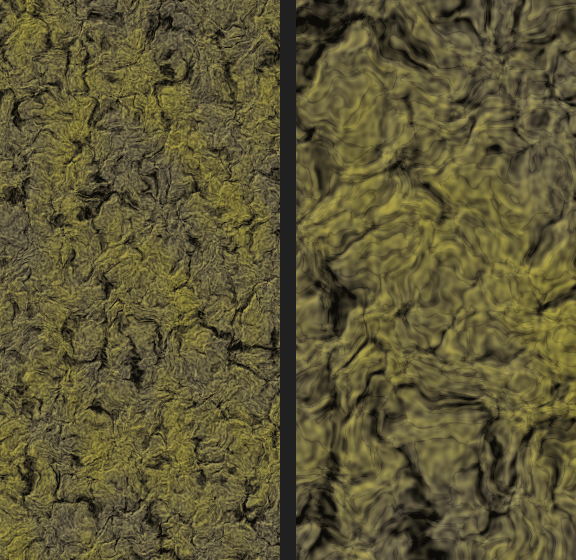
Left: the whole. Right: its middle third, enlarged.
Reproduce this texture procedurally as a WebGL 2 fragment shader.

```glsl
#version 300 es
precision highp float;
precision highp int;
// Rough tree bark crusted with yellow-green lichen. Bent Voronoi borders open
// ragged cracks between plates and chips; a sloped height field lights them, and
// gradient noise adds flecks, grain and lichen. A tone ramp gives the colour.

uniform vec2 u_resolution;
out vec4 fragColor;

// Lengths are in canvas widths, frequencies in cells per canvas width.
const vec2  PLATE_CELLS = vec2(8.5, 6.0);
const vec2  CHIP_CELLS  = vec2(17.0, 14.0);
const vec2  FLECK_CELLS = vec2(30.0, 40.0);
const vec2  FIBRE_CELLS = vec2(54.0, 80.0);
const vec2  GRAIN_CELLS = vec2(118.0, 108.0);
const vec2  LICHEN_CELLS = vec2(5.0, 3.2);
const float BROAD_BEND  = 0.065;
const float TIGHT_BEND  = 0.013;
const vec2  LIGHT_STEP  = vec2(-0.0025, 0.004);
const float BASE_TONE   = 0.435;
const float CRACK_DEPTH = 0.31;
const float LIGHT_GAIN  = 0.60;
const float FLECK_DEPTH = 0.09;
const float FIBRE_GAIN  = 0.15;
const float GRAIN_GAIN  = 0.19;
const float LICHEN_GAIN = 0.11;
const float LICHEN_TINT = 0.42;

// Tone ramp from crack to bright crust; the red channel is the tone itself.
const vec3 RAMP[7] = vec3[7](
    vec3(0.05, 0.045, 0.03), vec3(0.12, 0.11, 0.07), vec3(0.24, 0.22, 0.15),
    vec3(0.34, 0.31, 0.20), vec3(0.42, 0.39, 0.24), vec3(0.50, 0.47, 0.28),
    vec3(0.66, 0.61, 0.33));

const uint HASH_MUL = 1664525u;
const uint HASH_ADD = 1013904223u;

vec2 hash2(vec2 cell) {
    uvec2 v = uvec2(ivec2(cell)) * HASH_MUL + HASH_ADD;
    v.x += v.y * HASH_MUL;
    v.y += v.x * HASH_MUL;
    v ^= v >> 16u;
    v.x += v.y * HASH_MUL;
    v.y += v.x * HASH_MUL;
    v ^= v >> 16u;
    return vec2(v & 65535u) / 65535.0;
}

float cornerSlope(vec2 cell, vec2 offset) {
    float angle = 6.2832 * hash2(cell).x;
    return dot(vec2(cos(angle), sin(angle)), offset);
}

float gradientNoise(vec2 p) {
    vec2 i = floor(p), f = p - i;
    vec2 u = f * f * f * (f * (f * 6.0 - 15.0) + 10.0);
    vec2 e = vec2(1.0, 0.0);
    return mix(mix(cornerSlope(i, f), cornerSlope(i + e, f - e), u.x),
               mix(cornerSlope(i + e.yx, f - e.yx), cornerSlope(i + 1.0, f - 1.0), u.x), u.y);
}

float fbm(vec2 p) {
    float sum = 0.0, gain = 1.0;
    for (int i = 0; i < 4; i++) {
        sum += gain * gradientNoise(p);
        p = mat2(1.6, 1.2, -1.2, 1.6) * p + 11.3;
        gain *= 0.5;
    }
    return sum;
}

// Gap between the two nearest cell centres: zero on a border.
float borderGap(vec2 p) {
    vec2 i = floor(p), f = p - i;
    float near = 9.0, next = 9.0;
    for (int y = -1; y <= 1; y++)
    for (int x = -1; x <= 1; x++) {
        vec2 o = vec2(x, y);
        float d = length(o + hash2(i + o) - f);
        next = min(next, max(near, d));
        near = min(near, d);
    }
    return next - near;
}

vec2 bend(vec2 p) {
    vec2 broad = vec2(fbm(p * 6.0), fbm(p * 6.0 + 31.7));
    vec2 tight = vec2(gradientNoise(p * 26.0 + 7.3), gradientNoise(p * 26.0 + 53.1));
    return p + BROAD_BEND * broad + TIGHT_BEND * tight;
}

// Returns height in x and crack strength in y.
vec2 barkSurface(vec2 p, vec2 q) {
    float rough = fbm(q * 18.0 + 4.7);
    float plate = borderGap(q * PLATE_CELLS) + 0.17 * rough;
    float chip = borderGap(q * CHIP_CELLS + 9.0) + 0.24 * rough;
    float open = smoothstep(-0.2, 0.4, gradientNoise(p * vec2(7.0, 4.0) + 3.4));
    float split = smoothstep(-0.2, 0.35, gradientNoise(p * vec2(12.0, 9.0) + 21.6));
    float crack = mix(0.35, 1.0, open) * (1.0 - smoothstep(-0.02, mix(0.05, 0.23, open), plate));
    float crease = 0.8 * split * (1.0 - smoothstep(-0.04, mix(0.06, 0.19, split), chip));
    float height = 0.2 * smoothstep(0.0, 0.4, plate) + 0.12 * smoothstep(0.0, 0.4, chip) + 0.5 * rough;
    return vec2(height, max(crack, crease));
}

void main() {
    vec2 p = gl_FragCoord.xy / u_resolution.x;
    vec2 q = bend(p);
    vec2 lit = p + LIGHT_STEP;
    vec2 bark = barkSurface(p, q);
    float slope = bark.x - barkSurface(lit, bend(lit)).x;

    // Thin dark flecks, fibres and grain
    float fleck = 1.0 - smoothstep(0.0, 0.13, abs(fbm(q * FLECK_CELLS + 2.9)));
    float fibre = gradientNoise(q * FIBRE_CELLS);
    float grain = gradientNoise(p * GRAIN_CELLS + 25.0 * (q - p));

    // Soft patches of lichen on the plate tops
    float patches = fbm(p * LICHEN_CELLS + 14.2) + 0.3 * fibre + 0.3 * bark.x;
    float lichen = smoothstep(-0.65, 0.85, patches);

    float tone = BASE_TONE - CRACK_DEPTH * bark.y - FLECK_DEPTH * fleck
        + LICHEN_GAIN * (lichen - 0.5) + LIGHT_GAIN * clamp(slope, -0.25, 0.25)
        + FIBRE_GAIN * fibre + GRAIN_GAIN * grain;

    vec3 color = RAMP[0];
    for (int i = 1; i < 7; i++) {
        float span = RAMP[i].r - RAMP[i - 1].r;
        color = mix(color, RAMP[i], clamp((tone - RAMP[i - 1].r) / span, 0.0, 1.0));
    }
    color.b *= 1.0 - LICHEN_TINT * (lichen - 0.45) * (1.0 - bark.y);
    fragColor = vec4(color, 1.0);
}
```
